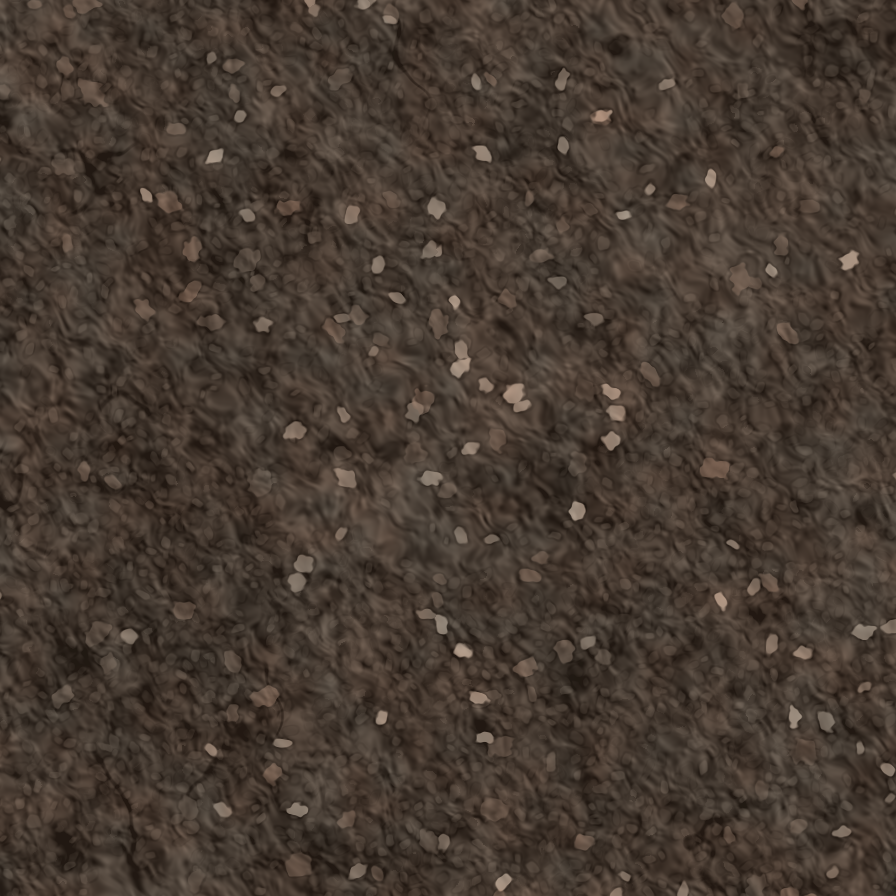
A Shadertoy shader for this texture:

```glsl
// Dark brown gritty soil with fine slanted grain, scattered pale pebbles and thin cracks.

float hash(vec2 p) {
    return fract(sin(dot(p, vec2(127.1, 311.7))) * 43758.5453);
}

float noise(vec2 p) {
    vec2 i = floor(p), f = fract(p);
    f = f * f * (3.0 - 2.0 * f);
    return mix(mix(hash(i), hash(i + vec2(1, 0)), f.x),
               mix(hash(i + vec2(0, 1)), hash(i + vec2(1, 1)), f.x), f.y);
}

float fbm(vec2 p) {
    float sum = 0.0, amp = 0.5;
    for (int i = 0; i < 4; i++) {
        sum += amp * noise(p);
        p = mat2(0.8, 0.6, -0.6, 0.8) * p * 2.03 + 17.3;
        amp *= 0.5;
    }
    return sum / 0.9375;
}

mat2 rotate(float a) {
    return mat2(cos(a), sin(a), -sin(a), cos(a));
}

// Scattered stones, one at most per cell: x = cover, y = random tone, z = dark rim
vec3 stones(vec2 uv, float cells, float radius, float share, float seed) {
    vec3 found = vec3(0.0);
    vec2 home = floor(uv * cells);
    float wobble = noise(uv * 170.0 + seed) - 0.5;
    for (int y = -1; y <= 1; y++)
    for (int x = -1; x <= 1; x++) {
        vec2 id = home + vec2(x, y);
        vec2 key = id + seed;
        float crowd = smoothstep(0.25, 0.75, noise(id / cells * 7.0 + seed));
        if (hash(key + 3.7) > share * (0.4 + 1.2 * crowd)) continue;

        vec2 centre = (id + vec2(hash(key), hash(key + 11.3))) / cells;
        vec2 q = rotate(6.283 * hash(key + 23.9)) * (uv - centre);
        q.x += q.y * (hash(key + 31.1) - 0.5);
        q.y *= 1.0 + 0.8 * hash(key + 41.7);
        float size = radius * mix(0.55, 1.1, hash(key + 53.3));
        vec2 a = abs(q);
        float d = pow(a.x * a.x * a.x + a.y * a.y * a.y + 1e-12, 1.0 / 3.0);
        d += wobble * size * 0.6 - size;

        float cover = 1.0 - smoothstep(-0.0016, 0.0014, d);
        float rim = 1.0 - smoothstep(0.0, 0.0035, abs(d - 0.002));
        if (cover > found.x) found.xy = vec2(cover, hash(key + 67.9));
        found.z = max(found.z, rim);
    }
    return found;
}

void mainImage(out vec4 fragColor, in vec2 fragCoord) {
    vec2 uv = fragCoord / iResolution.y;

    // Slanted fibrous grain whose direction drifts from place to place
    vec2 warp = vec2(noise(uv * 38.0), noise(uv * 38.0 + 61.0)) - 0.5;
    vec2 along = rotate(0.85) * uv + warp * 0.016;
    float streak = noise(along * vec2(65.0, 150.0)) - 0.5;
    float grit = noise(along * vec2(130.0, 210.0) + 29.0) - 0.5;
    float clump = fbm(uv * 24.0 + 7.0) - 0.5;
    float patches = fbm(uv * 5.0 + 3.0) - 0.5;
    float tone = 0.285 + 0.17 * streak + 0.13 * grit + 0.12 * clump + 0.10 * patches;

    // Small crumbs, close to the ground in tone
    vec3 crumb = stones(uv, 72.0, 0.0065, 0.5, 5.0);
    tone -= 0.03 * crumb.z;
    tone = mix(tone, 0.22 + 0.20 * crumb.y + 0.10 * streak, 0.45 * crumb.x);

    // Hairline cracks and dark hollows
    float line = abs(fbm(uv * 5.0 + 43.0) - 0.5);
    float broken = smoothstep(0.60, 0.72, noise(uv * 9.0 + 19.0));
    tone -= 0.10 * broken * (1.0 - smoothstep(0.002, 0.014, line));
    tone -= 0.07 * smoothstep(0.66, 0.80, fbm(uv * vec2(13.0, 22.0) + 83.0));

    // Dull brownish stones, half buried
    float warmth = 0.10 * (noise(uv * 30.0 + 97.0) - 0.5);
    vec3 dull = stones(uv, 24.0, 0.0135, 0.22, 131.0);
    tone -= 0.03 * dull.z;
    tone = mix(tone, 0.36 + 0.11 * dull.y + 0.15 * streak + 0.08 * grit, 0.7 * dull.x);
    warmth += 0.06 * dull.x * dull.y;

    // Pale stones
    vec3 pale = stones(uv, 27.0, 0.0105, 0.16, 211.0);
    tone -= 0.04 * pale.z * (1.0 - pale.x);
    tone = mix(tone, 0.47 + 0.21 * pale.y + 0.12 * streak + 0.10 * clump, 0.92 * pale.x);

    // Brown ramp with a slight warm or cool tint
    tone = max(tone, 0.13);
    vec3 color = tone * vec3(1.0, 0.925, 0.85) - vec3(0.0, 0.025, 0.04);
    color *= 1.0 + warmth * vec3(0.6, -0.3, -0.7);
    fragColor = vec4(color, 1.0);
}
```
